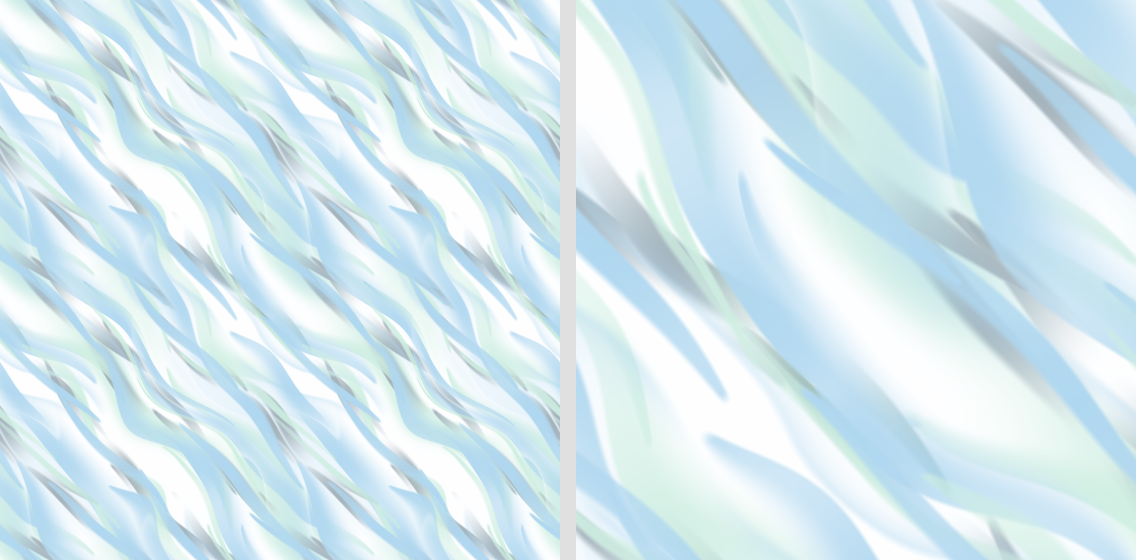
Left: the whole. Right: its middle third, enlarged.
Reproduce this pattern procedurally as a Shadertoy shader.

```glsl
const float TILES = 2.0;          // repeats across the canvas
const float TILT = 0.80;          // downward slope of the strokes, radians
const float TILT_SPREAD = 0.26;
const float EDGE = 0.007;         // crisp edge width, in tiles
const float BEND = 0.014;         // sideways sway of a stroke
const float SHEEN = 15.0;         // fading rate along a stroke
const float WARP = 0.15;          // marbling strength

const vec3 WHITE = vec3(0.995, 0.998, 1.0);
const vec3 BLUE = vec3(0.69, 0.845, 0.94);
const vec3 MINT = vec3(0.81, 0.935, 0.885);
const vec3 GREY = vec3(0.62, 0.68, 0.715);
const vec3 SAGE = vec3(0.62, 0.74, 0.72);

float hash(vec2 p) {
    return fract(sin(dot(p, vec2(12.9898, 78.233))) * 43758.5453);
}

// Value noise that repeats after a whole number of cells
float noise(vec2 p, vec2 period, float seed) {
    vec2 cell = floor(p), f = p - cell;
    f = f * f * f * (f * (f * 6.0 - 15.0) + 10.0);
    vec2 lo = mod(cell, period) + seed;
    vec2 hi = mod(cell + 1.0, period) + seed;
    return mix(mix(hash(lo), hash(vec2(hi.x, lo.y)), f.x),
               mix(hash(vec2(lo.x, hi.y)), hash(hi), f.x), f.y);
}

// Noise drawn out along the falling diagonal, still seamless
float streak(vec2 p, vec2 freq, float seed) {
    return noise(vec2(p.x + p.y, p.x) * freq, freq, seed);
}

vec2 marble(vec2 p, float seed) {
    vec2 period = vec2(3.0);
    return vec2(noise(p * period, period, seed),
                noise(p * period, period, seed + 17.3)) - 0.5;
}

// Tapered strokes, crisp on one side and soft on the other
float strokes(vec2 p, float seed, int count, vec2 size, float softness, float fade) {
    float cover = 0.0;
    float edge = max(EDGE, 1.5 * TILES / iResolution.y);
    vec2 start = vec2(hash(vec2(seed, 1.7)), hash(vec2(seed, 5.1)));
    for (int i = 0; i < count; i++) {
        vec2 id = vec2(float(i), seed);
        float r1 = hash(id + 0.31), r2 = hash(id + 2.73), r3 = hash(id + 7.19);
        vec2 centre = start + id.x * vec2(0.7549, 0.5698);
        vec2 d = fract(p - centre + 0.5) - 0.5;
        float angle = TILT + (r1 - 0.5) * TILT_SPREAD;
        vec2 dir = vec2(cos(angle), -sin(angle));
        float along = dot(d, dir);
        float across = dot(d, vec2(-dir.y, dir.x));
        across += BEND * sin(along * 11.0 + r2 * 6.28);
        across *= r3 < 0.5 ? -1.0 : 1.0;

        float q = along / (size.x * mix(0.65, 1.0, r2));
        float taper = max(1.0 - q * q, 0.0);
        float width = size.y * mix(0.55, 1.25, r3) * taper;
        float mask = smoothstep(-edge, 0.0, across + width)
                   * (1.0 - smoothstep(width * (1.0 - 2.0 * softness), width + edge, across))
                   * smoothstep(0.0, 0.12, taper);
        float sheen = 0.5 + 0.5 * sin(along * SHEEN + r1 * 40.0);
        cover = max(cover, mask * mix(1.0, sheen, fade));
    }
    return cover;
}

// Thin contour with a crisp front and a trailing glow
float wisp(vec2 p, vec2 freq, float seed) {
    float e = streak(p, freq, seed) - 0.5;
    return smoothstep(-0.01, 0.03, e) * exp(-max(e, 0.0) * 13.0);
}

void mainImage(out vec4 fragColor, in vec2 fragCoord) {
    vec2 p = fragCoord / iResolution.y * TILES;
    vec2 flow = p + WARP * marble(p, 3.0);
    vec2 swirl = flow + WARP * marble(flow, 41.0);
    vec2 gentle = p + 0.3 * WARP * marble(p, 23.0);
    vec3 col = WHITE;

    // Blurred washes
    float blueWash = smoothstep(0.5, 0.9, streak(flow, vec2(4.0, 2.0), 11.0));
    float mintWash = smoothstep(0.55, 0.85, streak(flow, vec2(5.0, 2.0), 29.0));
    col = mix(col, BLUE, 0.4 * blueWash);
    col = mix(col, MINT, 0.75 * mintWash);

    // Satin grey ribbons, tinted with sage in places
    float sage = smoothstep(0.55, 0.8, streak(p, vec2(3.0, 3.0), 53.0));
    float ribbon = strokes(gentle, 4.0, 13, vec2(0.46, 0.025), 0.25, 1.0);
    col = mix(col, mix(GREY, SAGE, sage), 0.92 * ribbon);

    // Broad marbled blue bands and soft mint ones
    col = mix(col, MINT, 0.85 * strokes(flow, 9.0, 7, vec2(0.42, 0.036), 0.7, 0.5));
    col = mix(col, BLUE, 0.95 * strokes(flow, 6.0, 9, vec2(0.5, 0.052), 0.75, 0.35));

    // Curling wisps and milky highlights
    float patchy = smoothstep(0.35, 0.7, noise(p * 3.0, vec2(3.0), 61.0));
    col = mix(col, BLUE, 0.6 * patchy * wisp(swirl, vec2(5.0, 2.0), 71.0));
    col = mix(col, WHITE, 0.65 * (1.0 - patchy) * wisp(swirl, vec2(6.0, 3.0), 83.0));

    // Crisp narrow strokes on top
    col = mix(col, MINT, 0.9 * strokes(flow, 14.0, 8, vec2(0.36, 0.013), 0.2, 0.4));
    col = mix(col, BLUE, strokes(gentle, 19.0, 8, vec2(0.38, 0.019), 0.15, 0.25));

    fragColor = vec4(col, 1.0);
}
```
